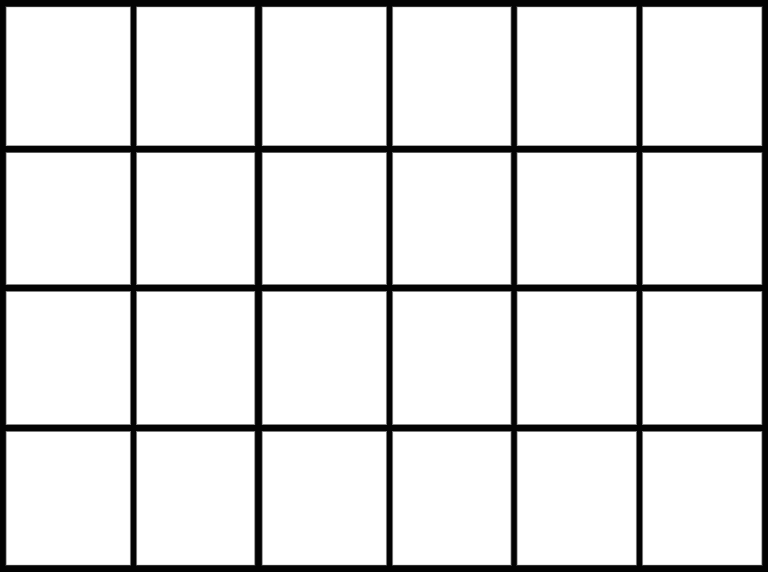
Give the GLSL for this pattern, as a Shadertoy shader.

```glsl
// Black ruled grid of six by four white cells, with slightly uneven spacing.

// Ink coverage of one line: 1 at its centre, fading over a soft edge.
float lineInk(float distanceToCentre, float halfWidth, float softness) {
    return 1.0 - smoothstep(-0.5, 0.5, (distanceToCentre - halfWidth) / softness);
}

void mainImage(out vec4 fragColor, in vec2 fragCoord) {
    vec2 uv = fragCoord / iResolution.xy;

    // Upright edges are a little softer than level ones
    vec2 softness = max(vec2(0.0030, 0.0032), 1.2 / iResolution.xy);

    // Drift of each line away from even spacing
    float columnDrift[7] = float[7](0.0, 0.0045, 0.0019, 0.0072, 0.0040, 0.0020, 0.0);
    float rowDrift[5] = float[5](0.0, -0.0013, -0.0035, -0.0078, 0.0);

    float ink = 0.0;

    // Upright lines; the third is the heaviest
    for (int i = 0; i < 7; i++) {
        float centre = mix(0.004, 0.996, float(i) / 6.0) + columnDrift[i];
        float halfWidth = i == 2 ? 0.0049 : 0.0040;
        ink = max(ink, lineInk(abs(uv.x - centre), halfWidth, softness.x));
    }

    // Level lines
    for (int j = 0; j < 5; j++) {
        float centre = mix(0.006, 0.994, float(j) / 4.0) + rowDrift[j];
        ink = max(ink, lineInk(abs(uv.y - centre), 0.0061, softness.y));
    }

    // The frame runs solid to the canvas border
    vec2 border = min(uv, 1.0 - uv);
    ink = max(ink, step(min(border.x / 0.004, border.y / 0.006), 1.0));

    fragColor = vec4(mix(vec3(1.0), vec3(0.01), ink), 1.0);
}
```
